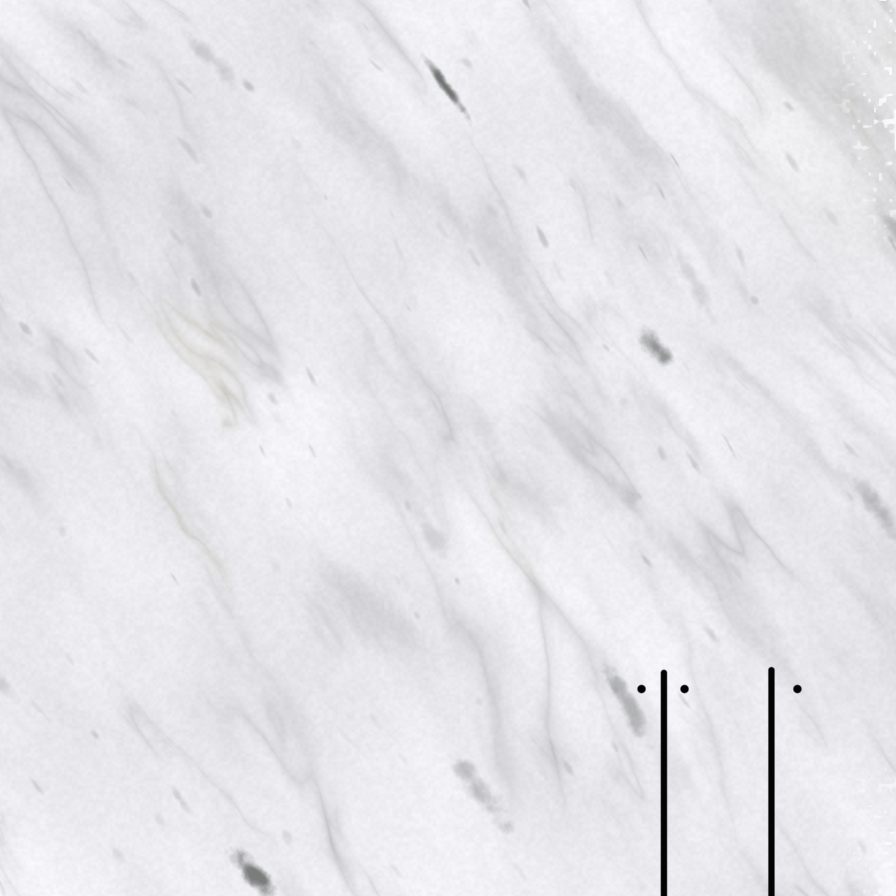
Give the GLSL for this texture, as a Shadertoy shader.

```glsl
// White marble with slanted grey veins, soft dark flecks and two cut black slots.

const vec3 MARBLE = vec3(0.922, 0.920, 0.938);
const vec3 VEIN_GREY = vec3(0.63, 0.635, 0.64);
const vec3 FLECK_DARK = vec3(0.36, 0.37, 0.36);
const vec3 OCHRE_TINT = vec3(0.0, -0.008, -0.045);
const vec3 SLOT_BLACK = vec3(0.01);
const float MAIN_ANGLE = -0.95;      // radians, falling to the right
const float STEEP_ANGLE = -1.22;
const float WARP = 0.11;
const float CLOUD_CONTRAST = 0.11;
const float STREAK_CONTRAST = 0.09;
const float GRAIN_CONTRAST = 0.024;
const float SLOT_RADIUS = 0.0035;
const float HOLE_RADIUS = 0.0046;

float hash(vec2 p) {
    vec3 q = fract(p.xyx * 0.1031);
    q += dot(q, q.yzx + 33.33);
    return fract((q.x + q.y) * q.z);
}

float noise(vec2 p) {
    vec2 i = floor(p), f = fract(p);
    f = f * f * (3.0 - 2.0 * f);
    return mix(mix(hash(i), hash(i + vec2(1, 0)), f.x),
               mix(hash(i + vec2(0, 1)), hash(i + vec2(1, 1)), f.x), f.y);
}

float fbm(vec2 p) {
    float sum = 0.0, amp = 0.5;
    for (int i = 0; i < 5; i++) {
        sum += amp * noise(p);
        p = mat2(1.6, 1.2, -1.2, 1.6) * p + 17.3;
        amp *= 0.5;
    }
    return sum / 0.97;
}

// x runs along the veins, y across them
vec2 alongVeins(vec2 p, float angle) {
    vec2 dir = vec2(cos(angle), sin(angle));
    return vec2(dot(p, dir), dot(p, vec2(-dir.y, dir.x)));
}

// Thin broken lines on the middle contour of stretched noise
float veins(vec2 g, float freq, float width, float seed) {
    float n = fbm(g * vec2(0.2, 1.0) * freq + seed) - 0.5;
    float patches = noise(g * vec2(0.8, 1.6) * freq + seed + 40.0);
    return exp(-abs(n) / width) * smoothstep(0.4, 0.9, patches);
}

// Ragged elongated spots scattered one per cell
float flecks(vec2 g, vec2 cell, float share, float rough, float seed) {
    vec2 home = floor(g / cell);
    float dark = 0.0;
    for (int j = -1; j <= 1; j++)
    for (int i = -1; i <= 1; i++) {
        vec2 id = home + vec2(i, j);
        vec2 key = id + seed;
        if (hash(key) > share) continue;
        vec2 centre = id + 0.2 + 0.6 * vec2(hash(key + 11.7), hash(key + 23.1));
        vec2 radius = mix(vec2(0.10, 0.05), vec2(0.30, 0.11),
                          vec2(hash(key + 37.9), hash(key + 51.3)));
        float d = length((g / cell - centre) / radius) + rough;
        float weight = hash(key + 67.7);
        dark = max(dark, (1.0 - smoothstep(0.1, 1.25, d)) * mix(0.2, 1.0, weight * weight));
    }
    return dark;
}

float slot(vec2 p, float x, float top) {
    return length(vec2(p.x - x, max(p.y - top, 0.0))) - SLOT_RADIUS;
}

void mainImage(out vec4 fragColor, in vec2 fragCoord) {
    vec2 p = fragCoord / iResolution.y;
    float pixel = 1.0 / iResolution.y;

    vec2 bend = vec2(fbm(p * 2.6 + 3.0), fbm(p * 2.6 + 29.0)) - 0.5;
    vec2 g = alongVeins(p + WARP * bend, MAIN_ANGLE);
    vec2 steep = alongVeins(p + WARP * bend.yx, STEEP_ANGLE);

    // Cloudy ground, soft streaks and fine grain
    float cloud = fbm(p * 4.0 + 8.0) - 0.5;
    float streak = fbm(g * vec2(4.0, 15.0) + 60.0) - 0.5;
    float grain = noise(p * 330.0) + noise(p * 190.0 + 5.0) - 1.0;
    float tone = CLOUD_CONTRAST * cloud - STREAK_CONTRAST * streak
               - 0.06 * smoothstep(0.08, 0.32, streak) + GRAIN_CONTRAST * grain;
    vec3 col = MARBLE + tone;
    col -= vec3(0.035, 0.035, 0.045) * smoothstep(0.35, 0.0, length(p - vec2(1.0, 0.88)));

    // Veins, some of them tinged with ochre
    float lines = 0.38 * veins(g, 7.0, 0.022, 5.0)
                + 0.32 * veins(steep, 5.0, 0.016, 71.0)
                + 0.26 * veins(g, 16.0, 0.035, 133.0);
    col = mix(col, VEIN_GREY, min(lines, 0.6));
    col += OCHRE_TINT * min(lines * 2.5, 1.0) * smoothstep(0.6, 0.85, noise(p * 5.0 + 90.0));

    // Flecks, from faint and small to dark and large
    float rough = 1.5 * (fbm(p * 55.0) - 0.5);
    col = mix(col, VEIN_GREY, 0.5 * flecks(g, vec2(0.06, 0.045), 0.3, rough, 210.0));
    col = mix(col, FLECK_DARK, 0.85 * flecks(g, vec2(0.17, 0.11), 0.28, rough, 320.0));

    // Pale pits near the right edge
    float pitArea = smoothstep(0.91, 1.0, p.x) * smoothstep(0.2, 0.42, abs(p.y - 0.45));
    col = mix(col, vec3(0.98), pitArea * smoothstep(0.78, 0.9, noise(p * 170.0 + 13.0)));

    // Slots with round holes beside them
    float cut = min(slot(p, 0.741, 0.249), slot(p, 0.861, 0.252));
    for (int i = 0; i < 3; i++) {
        float x = i < 2 ? 0.716 + 0.048 * float(i) : 0.890;
        cut = min(cut, length(p - vec2(x, 0.231)) - HOLE_RADIUS);
    }
    col = mix(col, SLOT_BLACK, 1.0 - smoothstep(-pixel, pixel, cut));

    fragColor = vec4(clamp(col, 0.0, 1.0), 1.0);
}
```
